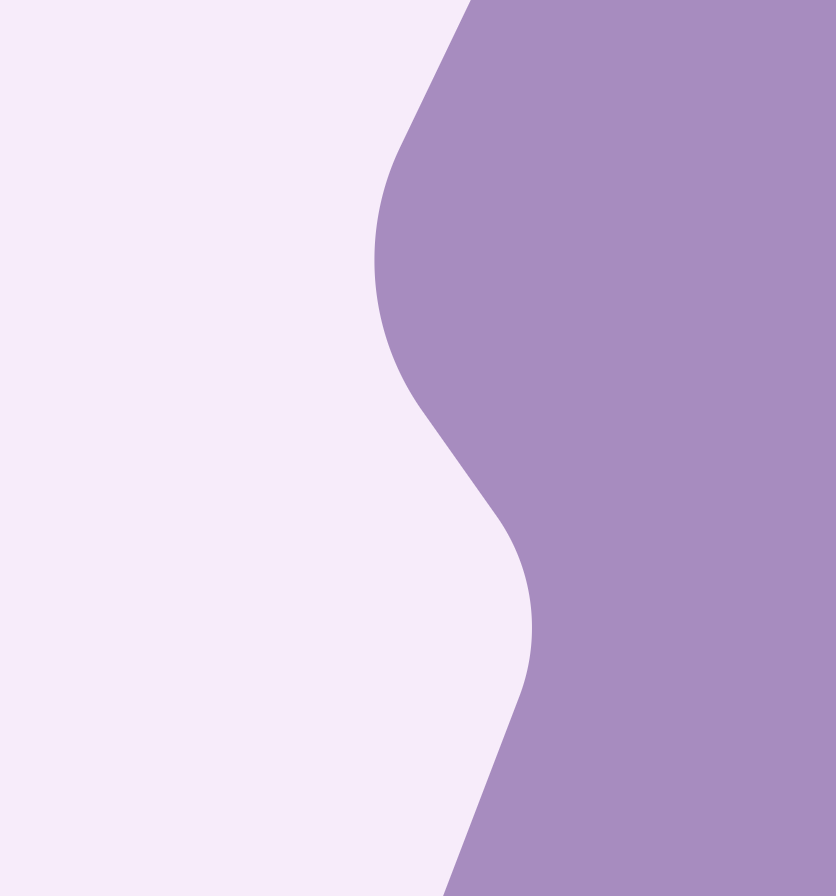
Reproduce this background procedurally as a Shadertoy shader.

```glsl
// Pale lilac field meeting a violet field along a smooth S-shaped edge.

const vec3 LILAC  = vec3(0.969, 0.925, 0.980);
const vec3 VIOLET = vec3(0.655, 0.549, 0.749);

// Signed distance to an arc that bulges towards +x and continues as its
// tangent lines beyond the angles lo and hi; positive on the outer side.
float bendDistance(vec2 q, float radius, float lo, float hi) {
    float angle = clamp(atan(q.y, q.x), lo, hi);
    return dot(q, vec2(cos(angle), sin(angle))) - radius;
}

// Normal angle of the inner tangent line shared by two circles.
float innerTangentAngle(vec2 fromTo, float radiusSum) {
    return atan(fromTo.y, fromTo.x) - acos(radiusSum / length(fromTo));
}

// Signed distance to the whole edge; positive on the right.
float edgeDistance(vec2 p) {
    const vec2 upperCentre = vec2(0.7096, 0.7096);
    const vec2 lowerCentre = vec2(0.3776, 0.2995);
    const float upperRadius = 0.2917;
    const float lowerRadius = 0.2161;
    const float topLean = 0.4475;
    const float bottomLean = 0.365;
    const float splitHeight = 0.483;

    float middleLean = innerTangentAngle(upperCentre - lowerCentre,
                                         upperRadius + lowerRadius);

    // The upper bend is the lower one turned by half a revolution.
    float upper = -bendDistance(upperCentre - p, upperRadius, -topLean, middleLean);
    float lower = bendDistance(p - lowerCentre, lowerRadius, -bottomLean, middleLean);
    return p.y > splitHeight ? upper : lower;
}

void mainImage(out vec4 fragColor, in vec2 fragCoord) {
    // Canvas heights, so the curve keeps its shape at any size.
    vec2 p = fragCoord / iResolution.y;
    float pixel = 1.0 / iResolution.y;

    // Blend across about one pixel of the edge.
    float cover = clamp(edgeDistance(p) / pixel + 0.5, 0.0, 1.0);
    fragColor = vec4(mix(LILAC, VIOLET, cover), 1.0);
}
```
